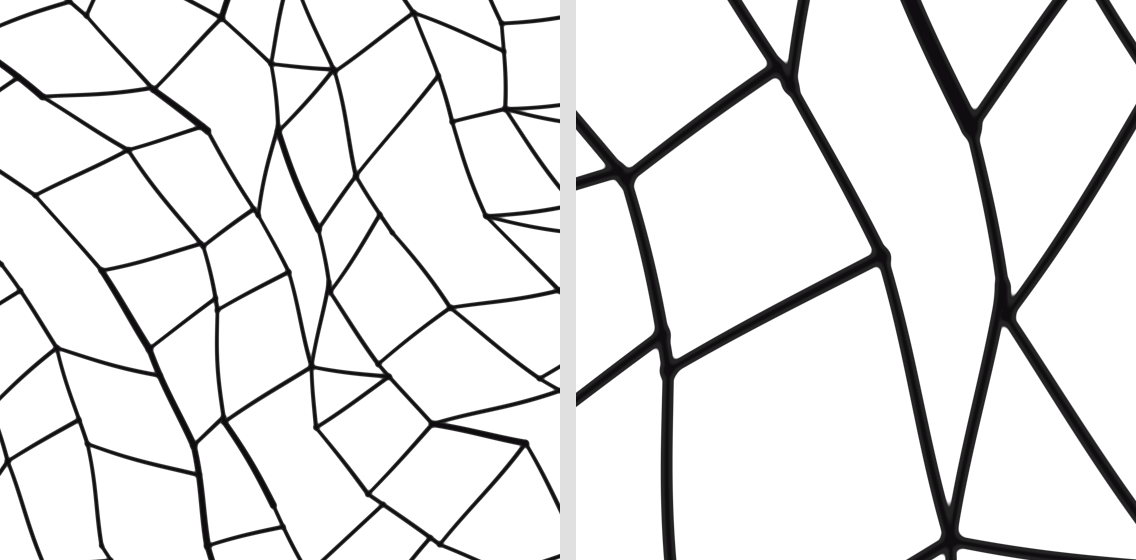
Left: the whole. Right: its middle third, enlarged.
Reproduce this pattern procedurally as a Shadertoy shader.

```glsl
// Irregular cracked paving: uneven polygonal cells outlined by dark ink strokes on white.

const vec3 PAPER = vec3(1.0);
const vec3 INK_EDGE = vec3(0.14);
const vec3 INK_CORE = vec3(0.06, 0.05, 0.06);

const float CELL_SIZE = 0.153;     // average cell side, in canvas heights
const float ROW_ANGLE = -1.0;      // direction of the long cracks, in radians
const float JITTER = 0.46;         // random corner shift, in cells
const float DRIFT = 0.42;          // slow bending of the whole lattice, in cells
const float SLIDE = 0.42;          // how far a cross crack slides along its row
const float BEND = 0.0045;         // slight curvature of the strokes
const float THIN = 0.0036;         // half stroke widths
const float THICK = 0.0058;
const float THICK_SHARE = 0.13;
const float DIAGONAL_SHARE = 0.10;
const float MISSING_SHARE = 0.05;
const float FILLET = 0.004;        // rounding where strokes meet

float hash(vec2 p) {
    return fract(sin(dot(p, vec2(127.1, 311.7))) * 43758.5453);
}

mat2 rotation(float a) {
    float c = cos(a), s = sin(a);
    return mat2(c, s, -s, c);
}

// Displaced lattice corner, in cell units
vec2 corner(vec2 id) {
    vec2 jitter = vec2(hash(id), hash(id + 37.3)) - 0.5;
    vec2 drift = sin(id.yx * vec2(1.1, 0.9) + id * 0.35 + vec2(0.7, 2.4));
    return id + JITTER * jitter + DRIFT * drift;
}

// Where the cross crack of a column lands on the next row
vec2 landing(vec2 id) {
    float slide = (hash(id + 71.9) * 2.0 - 1.0) * 1.3;
    slide = sign(slide) * max(abs(slide) - 0.3, 0.0) * SLIDE;
    vec2 end = id + vec2(0.0, 1.0);
    vec2 side = vec2(slide < 0.0 ? -1.0 : 1.0, 0.0);
    return mix(corner(end), corner(end + side), abs(slide));
}

// Signed distance to a stroke, in canvas units, with its own width and taper
float stroke(vec2 p, vec2 a, vec2 b, float seed) {
    vec2 ab = b - a;
    float t = clamp(dot(p - a, ab) / dot(ab, ab), 0.0, 1.0);
    float heavy = step(1.0 - THICK_SHARE, seed);
    float width = mix(THIN, THICK, heavy) * (1.0 + 0.14 * (t - 0.5));
    return length(p - a - ab * t) * CELL_SIZE - width;
}

float smoothUnion(float a, float b) {
    float h = max(FILLET - abs(a - b), 0.0) / FILLET;
    return min(a, b) - 0.25 * FILLET * h * h;
}

float cracks(vec2 p) {
    vec2 base = floor(p);
    float d = 1.0;
    for (int j = -3; j <= 2; j++) {
        for (int i = -3; i <= 2; i++) {
            vec2 id = base + vec2(i, j);
            vec2 next = id + vec2(1.0, 0.0);
            vec2 start = corner(id);

            // Long crack along the row
            d = smoothUnion(d, stroke(p, start, corner(next), hash(id + 11.7)));

            // Cross crack to the next row
            if (hash(id + 53.1) > MISSING_SHARE)
                d = smoothUnion(d, stroke(p, start, landing(id), hash(id + 23.5)));

            // Occasional diagonal that splits a cell
            if (hash(id + 89.3) < DIAGONAL_SHARE)
                d = smoothUnion(d, stroke(p, start, landing(next), 0.0));
        }
    }
    return d;
}

void mainImage(out vec4 fragColor, in vec2 fragCoord) {
    float pixel = 1.0 / iResolution.y;
    vec2 uv = fragCoord * pixel;

    // Gentle waviness, then lattice coordinates aligned with the rows
    uv += BEND * sin(uv.yx * vec2(19.0, 17.0) + vec2(1.3, 4.1));
    vec2 p = rotation(-ROW_ANGLE) * uv / CELL_SIZE + vec2(4.3, 7.6);

    float d = cracks(p);
    vec3 ink = mix(INK_EDGE, INK_CORE, smoothstep(0.0014, 0.0032, -d));
    float coverage = 1.0 - smoothstep(-0.8 * pixel, 0.8 * pixel, d);
    fragColor = vec4(mix(PAPER, ink, coverage), 1.0);
}
```
